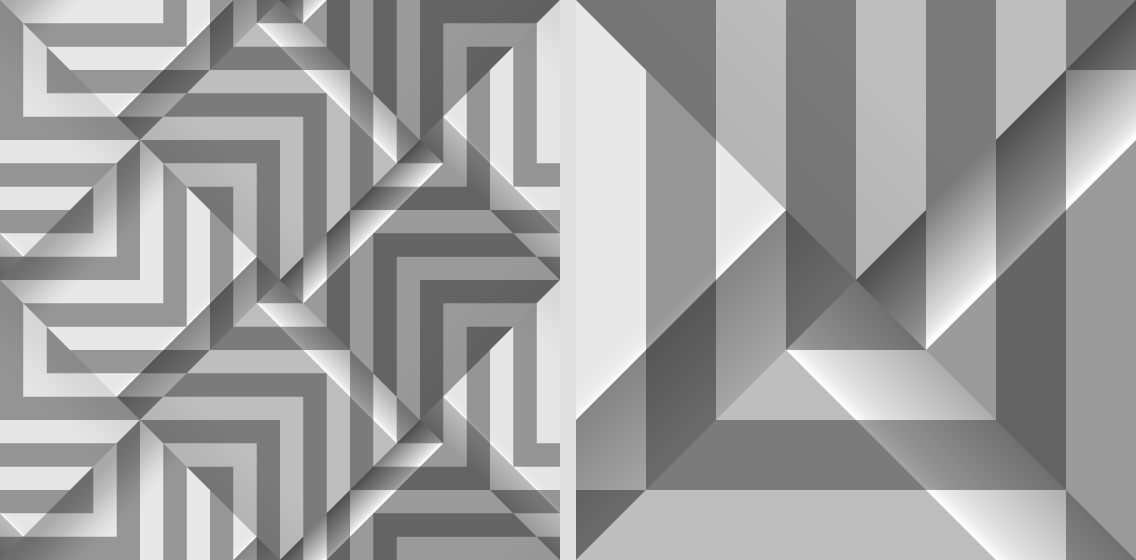
Left: the whole. Right: its middle third, enlarged.
This pattern is drawn by a Shadertoy shader. Its source:

```glsl
// Folded grey ribbons: striped chevron diamonds with a shaded band along one side.

#define UNITS 24.0        // stripe widths per canvas height
#define CELL 12.0         // diamond diagonal, in stripe widths
#define BAND 2.0          // depth of the shaded band
#define DARK_RATIO 0.645  // dark stripe tone relative to the light one
#define BODY_LIGHT vec4(0.90, 0.91, 0.745, 0.605)
#define BODY_SHADE vec4(0.84, 0.66, 0.71, 0.59)
#define BAND_INNER vec4(0.74, 0.52, 0.94, 0.95)
#define BAND_OUTER vec4(0.60, 0.65, 0.68, 0.48)
#define RIM_GAIN 0.10     // highlight along the fold
#define RIM_FALLOFF 9.0
#define SAMPLES 4         // antialiasing grid per axis

// Grey tone at p, in stripe widths with y pointing down.
float ribbonTone(vec2 p) {
    // Diamond lattice; four kinds of diamond alternate by column.
    float a = floor((p.x + p.y) / CELL);
    float b = floor((p.x - p.y) / CELL);
    int kind = int(mod(a + b + 1.0, 4.0));
    vec2 center = 0.5 * CELL * vec2(a + b + 1.0, a - b);
    vec2 d = (p - center) / (0.5 * CELL);

    // Each kind turns the fold and the band by a quarter.
    float side = (kind == 1 || kind == 2) ? 1.0 : -1.0;
    vec2 diagonals = side * vec2(d.x + d.y, d.x - d.y);
    bool evenKind = kind % 2 == 0;
    float fold = evenKind ? diagonals.x : diagonals.y;
    float across = evenKind ? diagonals.y : diagonals.x;

    // Stripes run vertically on one half of the fold, horizontally on the other.
    bool vertical = fold > 0.0;
    float stripe = mod(floor(vertical ? p.x : p.y), 2.0);
    bool lightOnOdd = vertical ? side < 0.0 : kind >= 2;
    bool isLight = (stripe > 0.5) == lightOnOdd;

    // Body gradient, or the steeper gradient of the band.
    float depth = 0.5 * CELL * (1.0 - across);
    bool inBand = depth < BAND;
    float body = mix(BODY_SHADE[kind], BODY_LIGHT[kind], smoothstep(-1.0, -0.35, across));
    float band = mix(BAND_OUTER[kind], BAND_INNER[kind], clamp(depth / BAND, 0.0, 1.0));
    float tone = inBand ? band : body;

    // Fine highlight on the lit side of the fold.
    bool lit = (kind < 2) != inBand;
    if (lit) tone += RIM_GAIN * exp(-RIM_FALLOFF * abs(depth - BAND));
    return min(tone, 1.0) * (isLight ? 1.0 : DARK_RATIO);
}

void mainImage(out vec4 fragColor, in vec2 fragCoord) {
    // Average a small grid of samples to smooth every edge.
    float tone = 0.0;
    for (int j = 0; j < SAMPLES; j++) {
        for (int i = 0; i < SAMPLES; i++) {
            vec2 jitter = (vec2(i, j) + 0.5) / float(SAMPLES) - 0.5;
            vec2 uv = (fragCoord + jitter) / iResolution.y;
            tone += ribbonTone(UNITS * vec2(uv.x, 1.0 - uv.y));
        }
    }
    fragColor = vec4(vec3(tone / float(SAMPLES * SAMPLES)), 1.0);
}
```
